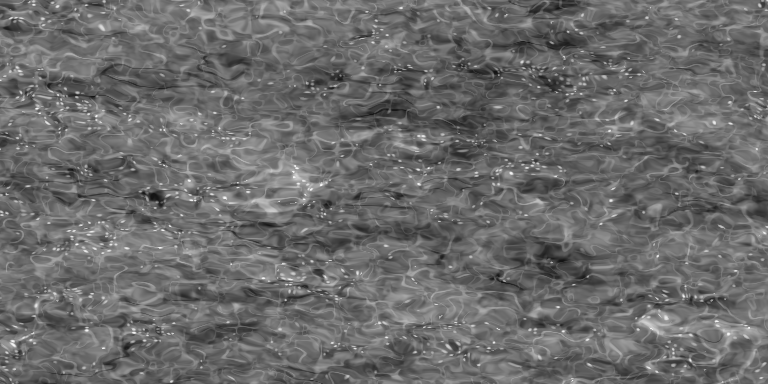
A Shadertoy shader for this texture:

```glsl
// Grey foliated schist: stretched mica flakes, dark lenses, pale curled edges and glints.

float hash(vec2 p) {
    vec3 q = fract(vec3(p.xyx) * 0.1031);
    q += dot(q, q.yzx + 33.33);
    return fract((q.x + q.y) * q.z);
}

float noise(vec2 p) {
    vec2 cell = floor(p), f = fract(p);
    f = f * f * (3.0 - 2.0 * f);
    float low = mix(hash(cell), hash(cell + vec2(1, 0)), f.x);
    float high = mix(hash(cell + vec2(0, 1)), hash(cell + vec2(1, 1)), f.x);
    return mix(low, high, f.y);
}

float fbm(vec2 p, int octaves) {
    float sum = 0.0, amp = 0.5, total = 0.0;
    for (int i = 0; i < octaves; i++) {
        sum += amp * noise(p);
        total += amp;
        p = mat2(1.9, 0.25, -0.25, 1.9) * p + 17.3;
        amp *= 0.55;
    }
    return sum / total;
}

// Thin line along the middle contour of a noise field.
float contour(float field, float width) {
    return 1.0 - smoothstep(0.2 * width, width, abs(field - 0.5));
}

// Flat random grey per irregular flake, blended softly across flake borders.
float flakes(vec2 p, float sharpness) {
    vec2 cell = floor(p);
    float sum = 0.0, total = 0.0;
    for (int y = -1; y <= 1; y++)
    for (int x = -1; x <= 1; x++) {
        vec2 id = cell + vec2(x, y);
        vec2 d = id + vec2(hash(id), hash(id + 71.7)) - p;
        float weight = exp(-sharpness * dot(d, d));
        sum += weight * hash(id + 133.1);
        total += weight;
    }
    return sum / total;
}

// Tiny elongated bright specks; density is the share of occupied cells.
float glints(vec2 p, float density) {
    vec2 id = floor(p);
    vec2 centre = 0.35 + 0.3 * vec2(hash(id + 5.1), hash(id + 47.9));
    float speck = 1.0 - smoothstep(0.1, 0.55, length(fract(p) - centre));
    float present = step(1.0 - density, hash(id + 211.3));
    return speck * present * (0.4 + 0.6 * hash(id + 83.5));
}

void mainImage(out vec4 fragColor, in vec2 fragCoord) {
    vec2 p = fragCoord / iResolution.y + 3.0;

    // Foliation dips gently to the right and undulates.
    vec2 q = p + vec2(0.0, 0.05 * p.x + 0.05 * noise(p * vec2(2.5, 4.0)));
    vec2 ripple = vec2(noise(p * vec2(22.0, 36.0)), noise(p * vec2(22.0, 36.0) + 50.0)) - 0.5;
    vec2 bent = q + ripple * vec2(0.035, 0.018);

    // Broad bands, flakes and grain.
    float band = fbm(q * vec2(2.5, 9.0), 4);
    float grey = 0.412 + 0.22 * (band - 0.5);
    grey += 0.10 * (flakes(bent * vec2(15.0, 42.0), 14.0) - 0.5);
    grey += 0.11 * (flakes(bent * vec2(38.0, 85.0) + 9.0, 10.0) - 0.5);
    grey += 0.16 * (fbm(bent * vec2(55.0, 110.0), 2) - 0.5);

    // Dark lenses and narrow cracks along the foliation.
    float lens = smoothstep(0.55, 0.68, fbm(bent * vec2(4.5, 21.0) + 31.0, 4));
    float crackZone = smoothstep(0.5, 0.72, noise(q * vec2(5.0, 13.0) + 12.0));
    float crack = contour(fbm(bent * vec2(5.0, 24.0) + 63.0, 3), 0.045) * crackZone;
    grey -= 0.11 * lens + 0.13 * crack;

    // Pale curled flake edges and a few longer veins.
    float curlZone = smoothstep(0.42, 0.7, noise(bent * vec2(20.0, 38.0) + 88.0));
    float curl = contour(noise(bent * vec2(27.0, 46.0) + 5.0), 0.13);
    float fineCurl = contour(noise(bent.yx * vec2(70.0, 48.0) + 40.0), 0.16);
    float veinZone = smoothstep(0.58, 0.8, noise(p * vec2(3.5, 6.0) + 24.0));
    float vein = contour(fbm(bent * vec2(3.0, 8.0) + 7.0, 3), 0.022) * veinZone;
    grey += 0.15 * curl * curlZone + 0.08 * fineCurl * (1.0 - curlZone) + 0.16 * vein;

    // Clustered glints with dark pits between them.
    float cluster = smoothstep(0.55, 0.78, fbm(q * vec2(5.0, 15.0) + 140.0, 3));
    float density = 0.018 + 0.26 * cluster + 0.12 * vein;
    grey += 0.42 * glints(bent * vec2(75.0, 115.0), density);
    grey -= 0.16 * cluster * smoothstep(0.55, 0.8, noise(bent * vec2(45.0, 90.0) + 19.0));

    fragColor = vec4(vec3(clamp(grey, 0.08, 0.95)), 1.0);
}
```
